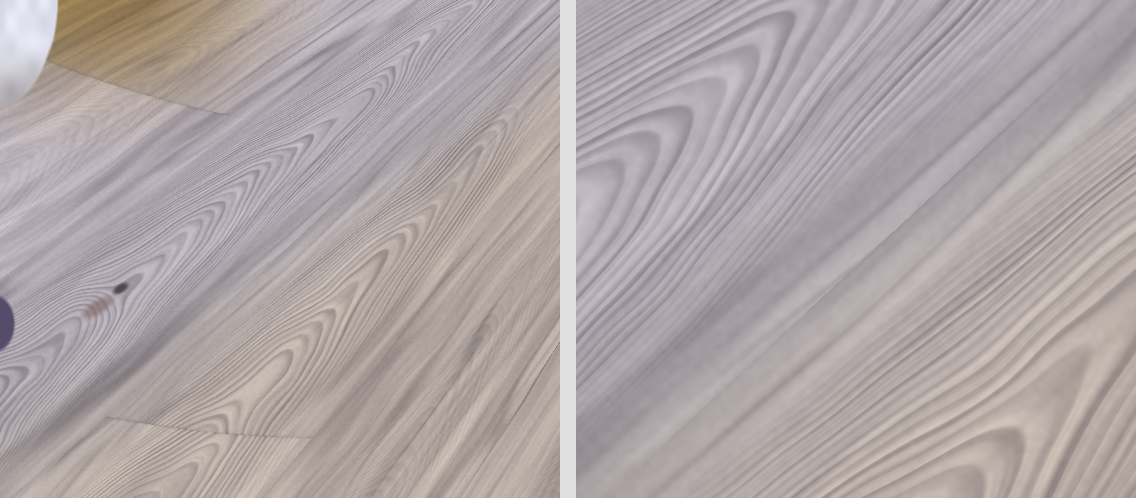
Left, the full canvas; right, a detail of the centre.
A Shadertoy shader for this texture:

```glsl
// Pale wood-look floor boards seen in perspective, fanning from a far vanishing point.
// Polar coordinates give along-grain u and across-grain v; stretched noise makes
// streaks, and bent ring contours make the arched figure in the middle of each board.

float hash(vec2 p) {
    p = fract(p * vec2(0.1031, 0.1137));
    p += dot(p, p.yx + 33.33);
    return fract((p.x + p.y) * p.x * 7.31 + p.y * 3.7);
}

float noise(vec2 p) {
    vec2 i = floor(p), f = fract(p);
    f = f * f * (3.0 - 2.0 * f);
    return mix(mix(hash(i), hash(i + vec2(1, 0)), f.x),
               mix(hash(i + vec2(0, 1)), hash(i + vec2(1, 1)), f.x), f.y);
}

// Long fibres in three widths
float fibres(float u, float v) {
    return 0.42 * noise(vec2(u * 2.5, v * 38.0) + 50.0)
         + 0.34 * noise(vec2(u * 5.0, v * 95.0) + 90.0)
         + 0.24 * noise(vec2(u * 10.0, v * 190.0) + 200.0);
}

// Thin dark pores along the contour lines of stretched noise
float poreLine(vec2 q, float width) {
    return 1.0 - smoothstep(0.0, width, abs(noise(q) - 0.5));
}

// Soft mask of an ellipse
float blob(vec2 p, vec2 radii, float softness) {
    return 1.0 - smoothstep(1.0 - softness, 1.0 + softness, length(p / radii));
}

void mainImage(out vec4 fragColor, in vec2 fragCoord) {
    vec2 p = fragCoord / iResolution.y;

    // Floor coordinates around the vanishing point
    vec2 d = vec2(2.215, 2.018) - p;
    float u = 2.24 - length(d);
    float v = (atan(d.y, d.x) - 0.74) * 2.24;

    // Boards and their butt joints
    const float boardWidth = 0.285;
    float across = (v - 0.015) / boardWidth;
    float id = floor(across);
    float edge = (0.5 - abs(fract(across) - 0.5)) * boardWidth;
    float jointAt = id == 0.0 ? -0.504 : (id == -2.0 ? 0.33 : -9.0);
    float joint = u - 0.9 * v - jointAt;
    float seed = id * 5.3 + (joint < 0.0 ? 47.0 : 20.0);
    bool arched = id == 0.0 || id == -1.0;

    // Knot, which pushes the rings aside
    vec2 k = mat2(0.85, -0.53, 0.53, 0.85) * (p - vec2(0.222, 0.408));
    float knotPush = exp(-dot(k, k) * 350.0);

    // Arches: steep on the lower side, drawn out on the upper side
    float w = (fract(across) - 0.5) * boardWidth;
    w += 0.045 * (noise(vec2(u * 3.5, seed)) - 0.5);
    float bend = noise(vec2(u * 7.0, v * 16.0) + seed) - 0.5;
    float ripple = noise(vec2(u * 22.0, v * 45.0) + seed) - 0.5;
    float slope = mix(5.0, 2.2, smoothstep(-0.03, 0.03, w));
    float field = u + slope * (sqrt(w * w + 0.0006) - 0.0245) + 30.0 * w * w
                + 0.13 * bend + 0.02 * ripple + 0.09 * knotPush;
    float rings = field / (id == 0.0 ? 0.056 : 0.036);
    float saw = fract(rings);
    float ring = smoothstep(0.2, 0.8, saw) * (1.0 - smoothstep(0.82, 1.0, saw));
    ring *= 0.4 + 0.6 * hash(vec2(floor(rings) + 60.0, seed + 80.0));
    float arch = 1.0 - smoothstep(0.055, 0.125, abs(w));
    arch *= arched ? 1.0 : 0.25;
    if (id == 0.0) arch *= 1.0 - smoothstep(0.38, 0.6, u);

    // Tone from fibres, rings, pores and patches
    float vw = v + 0.012 * bend;
    float straight = fibres(u, vw + seed);
    float curved = 0.6 * noise(vec2(field * 55.0, w * 25.0) + 70.0)
                 + 0.4 * noise(vec2(field * 130.0, w * 30.0) + 30.0);
    float tone = 0.66 + 0.95 * (mix(straight, curved, 0.55 * arch) - 0.5);
    tone -= 0.62 * arch * ring;
    float poreMask = smoothstep(0.3, 0.75, noise(vec2(u * 3.0, v * 12.0) + 15.0));
    tone -= 0.5 * poreMask * (1.0 - 0.7 * arch) * poreLine(vec2(u * 1.7, vw * 27.0) + seed, 0.1);
    tone -= 0.22 * (1.0 - arch) * poreLine(vec2(u * 2.6, vw * 60.0) + seed, 0.16);
    tone += 0.32 * (noise(vec2(u * 1.5, v * 7.0) + 40.0) - 0.5);
    tone += 0.10 * (noise(p * 230.0) - 0.5);
    tone -= 0.2 * exp(-edge / 0.008);
    tone -= 0.3 * exp(-abs(joint) / 0.003);
    tone += joint < 0.0 ? 0.08 : 0.0;

    // Wood colour, cool in the centre and warm at the lower right
    vec3 wood = mix(vec3(0.56, 0.53, 0.54), vec3(0.81, 0.78, 0.77), clamp(tone, -0.6, 1.15));
    float cool = 1.0 - smoothstep(-0.1, 0.22, v - 0.25 * (p.y - 0.5));
    wood *= mix(vec3(1.01, 0.99, 0.95), vec3(0.985, 0.985, 1.035), cool);

    // Golden light at the upper left
    float gold = 1.0 - smoothstep(0.05, 0.42, length((p - vec2(0.16, 1.06)) * vec2(0.75, 1.0)));
    gold *= joint < 0.0 ? 0.6 : 1.0;
    wood *= mix(vec3(1.0), vec3(0.88, 0.76, 0.48), gold);

    // Knot colour with a dark heart
    wood = mix(wood, vec3(0.50, 0.42, 0.41), 0.65 * blob(k + vec2(0.035, 0.008), vec2(0.035, 0.013), 0.5));
    wood = mix(wood, vec3(0.26, 0.23, 0.25), 0.85 * blob(k - vec2(0.024, 0.0), vec2(0.016, 0.008), 0.5));

    // Pale cloth and a dark object at the left border
    vec2 c = p - vec2(-0.02, 1.0);
    float fold = noise(p * vec2(45.0, 22.0));
    vec3 cloth = mix(vec3(0.70, 0.68, 0.70), vec3(0.88, 0.89, 0.94), smoothstep(0.8, 0.93, p.y));
    cloth += 0.10 * (fold - 0.5);
    wood = mix(wood, cloth, blob(c + 0.008 * (fold - 0.5), vec2(0.134, 0.225), 0.025));
    wood = mix(wood, vec3(0.33, 0.30, 0.41), blob(p - vec2(-0.01, 0.35), vec2(0.039, 0.056), 0.1));

    fragColor = vec4(clamp(wood, 0.0, 1.0), 1.0);
}
```
